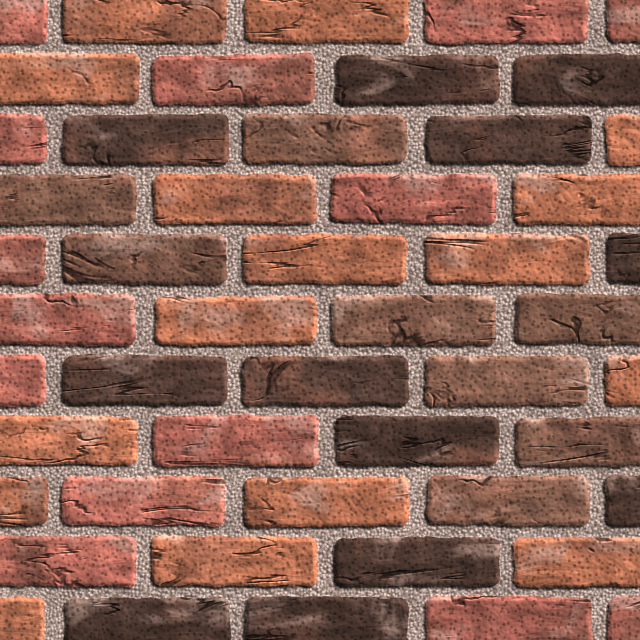
A Shadertoy shader for this texture:

```glsl
// Weathered running-bond brick wall: rounded boxes with ragged edges in sandy mortar.
// Layered sines give mottling, cracks and chips; cellular noise gives the grit.
// A height field is differenced towards a light at the upper right.

vec2 hash2(vec2 p) {
    return fract(sin(vec2(dot(p, vec2(127.1, 311.7)), dot(p, vec2(269.5, 183.3)))) * 43758.5);
}

// Distance to the nearest scattered point
float cells(vec2 p) {
    vec2 cell = floor(p), f = fract(p);
    float nearest = 2.0;
    for (int y = -1; y <= 1; y++)
        for (int x = -1; x <= 1; x++) {
            vec2 o = vec2(x, y);
            nearest = min(nearest, length(o + hash2(cell + o) - f));
        }
    return nearest;
}

// Warped, rotated sines, roughly -1 to 1
float waves(vec2 p) {
    float sum = 0.0, amp = 0.6;
    for (int i = 0; i < 5; i++) {
        p = mat2(0.8, 0.6, -0.6, 0.8) * p * 1.75 + 1.7;
        p += 0.7 * sin(p.yx * 0.9);
        sum += amp * sin(p.x) * sin(p.y);
        amp *= 0.58;
    }
    return sum;
}

// x: signed distance to the brick, y: height inside it (-1 to 1), zw: brick id
vec4 brick(vec2 p) {
    float row = floor((0.9714 - p.y) / 0.0943 + 0.5);
    float x = (p.x - 0.228 - 0.139 * mod(row, 2.0)) / 0.2826;
    vec2 id = vec2(floor(x + 0.5), row);
    vec2 q = vec2((x - id.x) * 0.2826, p.y - 0.9714 + row * 0.0943);
    vec2 jitter = hash2(id + 3.0) - 0.5;
    q -= jitter * vec2(0.007, 0.003);
    q.y += q.x * 0.025 * jitter.y;
    vec2 halfSize = vec2(0.1300, 0.0395) - 0.004 * hash2(id + 17.0) * vec2(1.0, 0.5);
    vec2 b = abs(q) - halfSize + 0.013;
    float d = length(max(b, 0.0)) + min(max(b.x, b.y), 0.0) - 0.013;
    d += 0.0022 * waves(p * 32.0) + 0.001 * waves(p * 90.0);
    return vec4(d, q.y / halfSize.y, id);
}

// Thin, mostly horizontal splits that come and go
float cracks(vec2 p, vec2 id) {
    vec2 s = p + hash2(id + 41.0) * 9.0;
    float line = 1.0 - smoothstep(0.02, 0.13, abs(waves(s * vec2(9.0, 27.0))));
    return line * smoothstep(0.0, 0.5, waves(s * vec2(11.0, 17.0) + 5.0));
}

float relief(vec2 p) {
    vec4 b = brick(p);
    float body = 1.0 - smoothstep(-0.007, 0.004, b.x);
    vec2 s = p + hash2(b.zw) * 7.0;
    float face = 1.0 + 0.35 * waves(s * vec2(22.0, 40.0)) - 0.4 * cracks(p, b.zw)
               - 0.22 * cells(p * 125.0);
    return mix(-0.45 * cells(p * 180.0), face, body);
}

void mainImage(out vec4 fragColor, in vec2 fragCoord) {
    vec2 p = fragCoord / iResolution.y;
    vec2 toLight = vec2(0.68, 0.73);
    vec4 b = brick(p);
    vec2 id = b.zw, rnd = hash2(id + 7.0), wear = hash2(id + 29.0);
    vec2 s = p + rnd * 11.0;
    float body = 1.0 - smoothstep(-0.001, 0.002, b.x);

    // Fired clay: one of four tones per brick, scorched and mottled
    vec3 clay = rnd.x < 0.24 ? vec3(0.30, 0.22, 0.19)
              : rnd.x < 0.50 ? vec3(0.48, 0.34, 0.28)
              : rnd.x < 0.76 ? vec3(0.67, 0.39, 0.34)
                             : vec3(0.70, 0.43, 0.32);
    clay *= 0.92 + 0.2 * rnd.y;
    float patches = waves(s * 9.0);
    vec3 stain = mix(vec3(0.38, 0.26, 0.22), vec3(0.66, 0.42, 0.34), wear.x);
    clay = mix(clay, stain, 0.55 * smoothstep(0.0, 0.7, patches));
    clay *= 1.0 + 0.22 * waves(s * vec2(28.0, 45.0));

    // Pale lime dust, heavier along the upper edge
    float dust = waves(s * vec2(14.0, 24.0) + 3.0) + 0.35 * b.y + 0.5 * wear.y - 0.35;
    clay = mix(clay, vec3(0.80, 0.66, 0.61), 0.5 * smoothstep(0.15, 0.9, dust));
    clay *= 1.0 - 0.5 * cracks(p, id);
    clay *= 1.0 - 0.3 * (1.0 - smoothstep(0.08, 0.3, cells(p * 85.0 + 2.0)));

    // Sandy mortar, shaded by the brick above and to its right
    float grit = smoothstep(0.1, 0.75, cells(p * 190.0));
    vec3 mortar = mix(vec3(0.77, 0.69, 0.66), vec3(0.53, 0.45, 0.41), grit);
    mortar *= 1.0 + 0.1 * waves(p * 30.0);
    float shade = 1.0 - smoothstep(-0.004, 0.002, brick(p + 0.0065 * toLight).x);
    mortar *= 1.0 - 0.62 * shade;

    // Raking light over the relief
    float slope = relief(p) - relief(p + 0.003 * toLight);
    vec3 color = mix(mortar, clay, body) * (1.0 + clamp(1.15 * slope, -0.6, 0.55));
    fragColor = vec4(clamp(color, 0.0, 1.0), 1.0);
}
```
